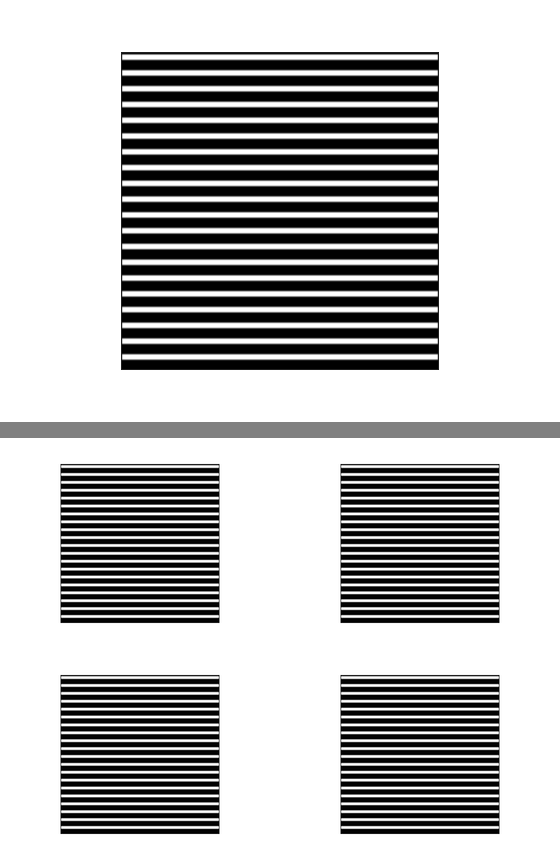
Top, the tile; bottom, the same tile 2 across and 2 down.
A Shadertoy shader for this pattern:

```glsl
// Black square on white, crossed by twenty soft-edged white horizontal stripes.

const float STRIPES = 20.0;
const float OUTER_HALF = 0.3765;   // half side of the square, canvas height = 1
const float BORDER = 0.0026;       // black frame around the stripes
const float STRIPE_PHASE = 0.25;   // stripe centre within its period
const float STRIPE_CORE = 0.088;   // half width of the pure white core, in periods
const float STRIPE_FADE = 0.259;   // half width where the fade reaches black

const vec3 PAPER = vec3(1.0);
const vec3 INK = vec3(0.004);

// Signed distance to a centred square
float squareDistance(vec2 p, float halfSide) {
    vec2 d = abs(p) - halfSide;
    return length(max(d, 0.0)) + min(max(d.x, d.y), 0.0);
}

// Antialiased coverage of the inside of a shape
float coverage(float dist, float pixel) {
    return clamp(0.5 - dist / pixel, 0.0, 1.0);
}

// Soft stripe brightness; t counts periods downwards from the top
float stripe(float t, float phase, float core, float fade) {
    float d = abs(fract(t - phase + 0.5) - 0.5);
    return 1.0 - smoothstep(core, fade, d);
}

void mainImage(out vec4 fragColor, in vec2 fragCoord) {
    vec2 p = (fragCoord - 0.5 * iResolution.xy) / iResolution.y;
    float pixel = 1.0 / iResolution.y;

    // Stripes fill the square inside its frame
    float innerHalf = OUTER_HALF - BORDER;
    float t = (innerHalf - p.y) * STRIPES / (2.0 * innerHalf);
    float light = stripe(t, STRIPE_PHASE, STRIPE_CORE, STRIPE_FADE);
    light *= coverage(squareDistance(p, innerHalf), pixel);

    // Square over the plain margin, which joins seamlessly at every edge
    vec3 panel = mix(INK, PAPER, light);
    float inside = coverage(squareDistance(p, OUTER_HALF), pixel);
    fragColor = vec4(mix(PAPER, panel, inside), 1.0);
}
```
